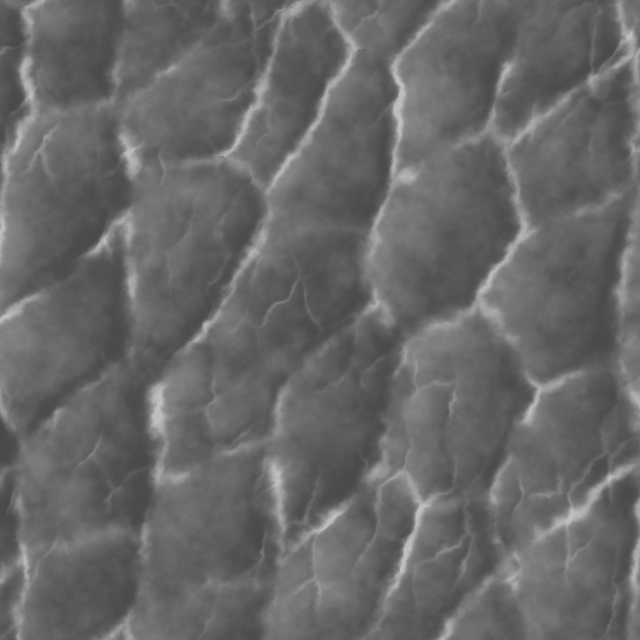
Write a Shadertoy shader that draws this texture.

```glsl
// Grey wrinkled hide: slanted soft folds with thin bright ridges, lit from the upper left.

const vec2 FOLD_DIAGONAL = vec2(0.180, 0.105);  // fold spacing, up to the right
const vec2 FOLD_UPRIGHT  = vec2(-0.008, 0.215); // fold spacing, nearly vertical
const vec2 LIGHT = vec2(-0.85, 0.53);           // in fold space
const float JITTER = 0.66;
const float BASE_GREY = 0.372;
const float DARKEST_GREY = 0.285;
const float TILT_GAIN = 0.12;
const float RIDGE_GAIN = 0.17;
const float GLOW_GAIN = 0.065;
const float CREASE_GAIN = 0.03;
const float FINE_FOLD_SCALE = 2.4;
const float FINE_FOLD_GAIN = 0.5;
const float MOTTLE_GAIN = 0.17;
const float ROUGHNESS_GAIN = 0.12;
const float GRAIN_GAIN = 0.05;

// Integer hash, two values in 0..1
vec2 hash2(vec2 cell) {
    uvec2 h = uvec2(ivec2(cell)) * uvec2(1597u, 3571u);
    uint n = (h.x ^ h.y) * 27183u;
    n = (n ^ (n >> 15)) * 73243u + h.x;
    n = (n ^ (n >> 13)) * 51787u + h.y;
    n ^= n >> 16;
    return vec2(n & 65535u, (n * 40503u) >> 16) / 65535.0;
}

float valueNoise(vec2 p) {
    vec2 i = floor(p), f = fract(p);
    f = f * f * (3.0 - 2.0 * f);
    float low = mix(hash2(i).x, hash2(i + vec2(1, 0)).x, f.x);
    float high = mix(hash2(i + vec2(0, 1)).x, hash2(i + vec2(1, 1)).x, f.x);
    return mix(low, high, f.y);
}

float fbm(vec2 p) {
    float sum = 0.0, amplitude = 0.5;
    for (int octave = 0; octave < 4; octave++) {
        sum += amplitude * valueNoise(p);
        p = mat2(1.6, 1.2, -1.2, 1.6) * p + 17.3;
        amplitude *= 0.5;
    }
    return sum / 0.9375;
}

vec2 toCenter(vec2 cell, vec2 p) {
    return cell + 0.5 + JITTER * (hash2(cell) - 0.5) - p;
}

// Shading of jittered cells: tilted faces, thin bright rims, faint shadow sides
float folds(vec2 p, float ridgeStrength) {
    vec2 q = inverse(mat2(FOLD_DIAGONAL, FOLD_UPRIGHT)) * p;
    vec2 home = floor(q), nearestCell = home, nearest = vec2(8.0);
    for (int y = -1; y <= 1; y++)
    for (int x = -1; x <= 1; x++) {
        vec2 cell = home + vec2(x, y);
        vec2 center = toCenter(cell, q);
        if (dot(center, center) < dot(nearest, nearest)) {
            nearest = center;
            nearestCell = cell;
        }
    }

    float edge = 8.0, ridge = 0.0, glow = 0.0, crease = 0.0;
    for (int y = -2; y <= 2; y++)
    for (int x = -2; x <= 2; x++) {
        if (x == 0 && y == 0) continue;
        vec2 center = toCenter(nearestCell + vec2(x, y), q);
        vec2 normal = normalize(center - nearest);
        float d = dot(0.5 * (center + nearest), normal);
        float facing = dot(normal, LIGHT);
        float side = facing > 0.0 ? d : -d;
        float weight = smoothstep(-0.1, 0.6, abs(facing));
        float line = (side - 0.012) / 0.05;
        float shadow = (side + 0.12) / 0.06;
        ridge = max(ridge, weight * exp(-line * line));
        glow = max(glow, weight * smoothstep(-0.05, 0.04, side) * exp(-max(side, 0.0) / 0.15));
        crease = max(crease, weight * exp(-shadow * shadow));
        edge = min(edge, d);
    }

    float tilt = dot(-nearest, LIGHT) * smoothstep(0.0, 0.14, edge);
    return TILT_GAIN * tilt - CREASE_GAIN * crease
         + ridgeStrength * (RIDGE_GAIN * ridge + GLOW_GAIN * glow);
}

void mainImage(out vec4 fragColor, in vec2 fragCoord) {
    vec2 uv = fragCoord / iResolution.y;

    // Bend the folds broadly and fray them at a small scale
    vec2 broad = vec2(fbm(uv * 5.0 + 3.1), fbm(uv * 5.0 + 41.7)) - 0.5;
    vec2 small = vec2(fbm(uv * 38.0 + 9.4), fbm(uv * 38.0 + 63.2)) - 0.5;
    vec2 p = uv + 0.06 * broad + 0.022 * small;

    // Main folds with broken ridges, then patches of finer wrinkles
    float strength = 0.15 + 1.35 * smoothstep(0.27, 0.73, fbm(uv * 16.0 + 80.0));
    float grey = BASE_GREY + folds(p + 1.37, strength);
    float patches = smoothstep(0.4, 0.65, fbm(uv * 6.0 + 120.0));
    grey += FINE_FOLD_GAIN * patches * folds(p * FINE_FOLD_SCALE + 7.9, strength);

    // Soft mottling, rough flakes and fine grain
    grey += MOTTLE_GAIN * (fbm(uv * 9.0 + 200.0) - 0.5);
    grey += ROUGHNESS_GAIN * (fbm(uv * 30.0 + 250.0) - 0.5);
    grey += GRAIN_GAIN * (fbm(uv * 90.0 + 300.0) - 0.5);

    // Shadows level off softly
    float excess = grey - DARKEST_GREY;
    grey = DARKEST_GREY + 0.5 * (excess + sqrt(excess * excess + 0.0015));
    fragColor = vec4(vec3(min(grey, 0.74)), 1.0);
}
```
